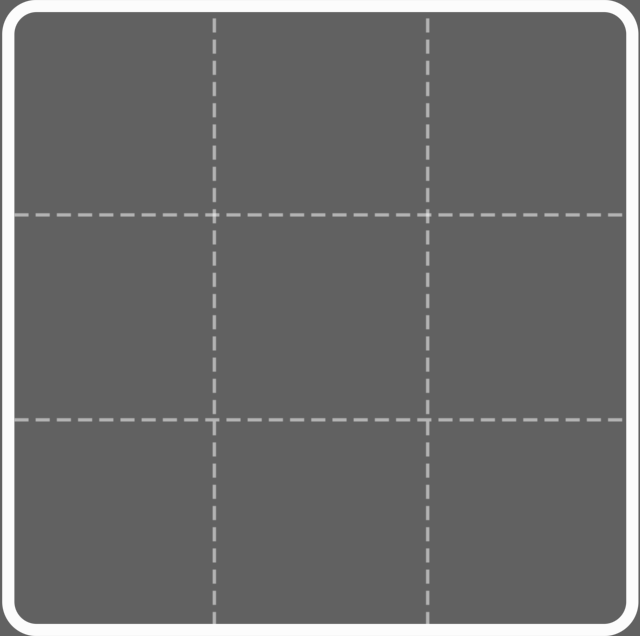
Give the GLSL for this pattern, as a WebGL 1 fragment shader.

```glsl
precision mediump float;
// A grey board split into three by three cells by translucent dashed lines,
// inside a white rounded frame. The frame is a rounded-box distance outline;
// the dashes are short bars repeated with fract along mirrored line pairs.

uniform vec2 u_resolution;

float roundedBox(vec2 p, vec2 halfSize, float radius) {
    vec2 q = abs(p) - halfSize + radius;
    return length(max(q, 0.0)) + min(max(q.x, q.y), 0.0) - radius;
}

// Soft coverage of a shape from its signed distance.
float coverage(float dist, float soft) {
    return 1.0 - smoothstep(-soft, soft, dist);
}

// Two parallel dashed lines: "along" runs with them, "across" is measured
// from the middle of the pair, and "phase" shifts the dashes in periods.
float dashedPair(float along, float across, float spread, float phase, float soft) {
    float period = 1.0 / 30.0;
    float toDash = abs(fract(along / period - phase + 0.5) - 0.5) * period;
    float toLine = abs(abs(across) - spread);
    return coverage(toLine - 0.0026, soft) * coverage(toDash - 0.0111, soft);
}

void main() {
    // Centred coordinates, with the canvas height as one unit.
    vec2 p = (gl_FragCoord.xy - 0.5 * u_resolution) / u_resolution.y;
    float pixel = 1.0 / u_resolution.y;
    float soft = max(pixel, 0.0016);

    float box = roundedBox(p - vec2(0.0005, 0.0), vec2(0.4906), 0.0446);
    float inside = coverage(box, pixel);
    vec3 color = vec3(0.38);

    // Dividers blend separately, so dashes brighten where they cross.
    float rows = dashedPair(p.x, p.y - 0.001, 0.1611, -0.08, soft);
    float columns = dashedPair(p.y, p.x - 0.0016, 0.1677, -0.2, soft);
    color = mix(color, vec3(0.99), 0.53 * rows * inside);
    color = mix(color, vec3(0.99), 0.53 * columns * inside);

    // Frame
    color = mix(color, vec3(0.99), coverage(abs(box) - 0.0096, 0.8 * pixel));

    gl_FragColor = vec4(color, 1.0);
}
```
